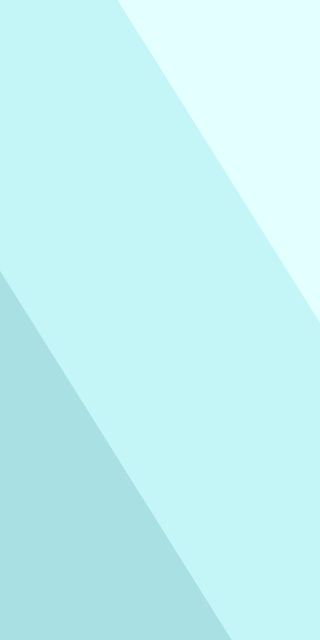
This background is drawn by a Shadertoy shader. Its source:

```glsl
// Three flat bands of pale aqua, split by two parallel diagonal edges.
// A single slanted coordinate measures the position across the bands;
// two smoothed steps along it switch from shade to middle to light.

#define EDGE_SLOPE  0.797   // fall of the edges, in canvas heights per width
#define LOWER_EDGE  0.577   // height of the lower edge at the left side
#define UPPER_EDGE  1.2926  // height of the upper edge at the left side
#define SHADE_COLOR vec3(0.659, 0.878, 0.890)
#define MID_COLOR   vec3(0.769, 0.965, 0.969)
#define LIGHT_COLOR vec3(0.890, 1.000, 1.000)

// Antialiased step: 0 below the edge, 1 above it
float softStep(float edge, float value, float pixelSpan) {
    return clamp((value - edge) / pixelSpan + 0.5, 0.0, 1.0);
}

void mainImage(out vec4 fragColor, in vec2 fragCoord) {
    vec2 uv = fragCoord / iResolution.xy;

    // Coordinate across the bands, and the distance one pixel covers in it
    vec2 bandDirection = vec2(EDGE_SLOPE, 1.0);
    float across = dot(uv, bandDirection);
    float pixelSpan = length(bandDirection / iResolution.xy);

    // Layer the bands from the lower left to the upper right
    vec3 color = mix(SHADE_COLOR, MID_COLOR, softStep(LOWER_EDGE, across, pixelSpan));
    color = mix(color, LIGHT_COLOR, softStep(UPPER_EDGE, across, pixelSpan));

    fragColor = vec4(color, 1.0);
}
```
